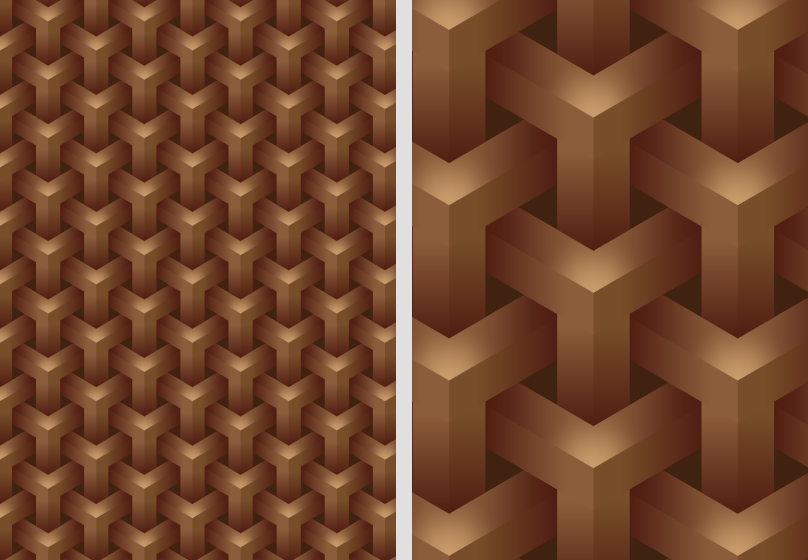
Left: the whole. Right: its middle third, enlarged.
Reproduce this pattern procedurally as a WebGL 2 fragment shader.

```glsl
#version 300 es
precision highp float;
// Woven lattice of bevelled three-armed pieces in shaded browns.

uniform vec2 u_resolution;
out vec4 outColor;

// Layout: PITCH is in canvas heights, the other lengths are in pitches.
const float PITCH = 0.10436;       // vertical distance between pieces
const float COLUMN = 0.8234;       // horizontal distance between columns
const float ROW_OFFSET = 0.2177;   // height of the lowest odd-column centre
const float SLOPE = 0.58;          // rise of the side arms
const float STEM_HALF = 0.207;     // half width of the stem
const float ARM_HALF = 0.24;       // half height of a side arm
const float STEM_END = 0.85;       // hidden end of the stem
const float ARM_END = 0.635;       // hidden end of a side arm
const float ARM_NEAR = 0.42;       // part of a side arm that lies on top
const float STEM_VISIBLE = 0.76;
const float ARM_VISIBLE = 0.616;
const float GLOW_RADIUS = 0.36;

const vec3 GAP = vec3(0.25, 0.135, 0.065);
const vec3 TIP = vec3(0.315, 0.115, 0.07);
const vec3 LEFT_FACE = vec3(0.55, 0.365, 0.23);
const vec3 RIGHT_FACE = vec3(0.465, 0.305, 0.16);
const vec3 TOP_FACE = vec3(0.53, 0.355, 0.225);
const vec3 GLOW = vec3(0.79, 0.61, 0.42);

float coverage(float d, float aa) {
    return clamp(0.5 - d / aa, 0.0, 1.0);
}

// Signed distance to the two side arms, cut at a horizontal reach.
float sideArms(vec2 q, float reach) {
    float x = abs(q.x);
    float band = (abs(q.y - SLOPE * x) - ARM_HALF) * inversesqrt(1.0 + SLOPE * SLOPE);
    return max(band, x - reach);
}

float stem(vec2 q) {
    return max(abs(q.x) - STEM_HALF, max(q.y, -q.y - STEM_END));
}

// Lower faces meet on the vertical ridge and darken along the arm.
vec3 lowerColor(vec2 q, float along, float aa) {
    vec3 face = mix(LEFT_FACE, RIGHT_FACE, coverage(-q.x, aa));
    return mix(face, TIP, clamp((along - 0.25) / 0.75, 0.0, 1.0));
}

vec3 armColor(vec2 q, float aa) {
    float along = abs(q.x) / ARM_VISIBLE;
    vec3 top = mix(GLOW, TOP_FACE, smoothstep(0.0, 1.0, length(q) / GLOW_RADIUS));
    top = mix(top, TIP, smoothstep(0.12, 1.0, along));
    float ridge = (SLOPE * abs(q.x) - q.y) * inversesqrt(1.0 + SLOPE * SLOPE);
    return mix(lowerColor(q, along, aa), top, coverage(ridge, aa));
}

void main() {
    vec2 p = gl_FragCoord.xy / (u_resolution.y * PITCH);
    float aa = 1.0 / (u_resolution.y * PITCH);
    vec3 color = GAP;

    // Weave order: whole side arms, then stems, then the near side arms.
    for (int layer = 0; layer < 3; layer++) {
        for (int i = -1; i <= 1; i++) {
            float column = floor(p.x / COLUMN + 0.5) + float(i);
            float offset = ROW_OFFSET + 0.5 * (1.0 - mod(column, 2.0));
            float nearestRow = floor(p.y - offset + 0.5);
            for (int j = -1; j <= 1; j++) {
                vec2 center = vec2(column * COLUMN, nearestRow + float(j) + offset);
                vec2 q = p - center;
                if (layer == 1) {
                    vec3 shade = lowerColor(q, -q.y / STEM_VISIBLE, aa);
                    color = mix(color, shade, coverage(stem(q), aa));
                } else {
                    float reach = layer == 0 ? ARM_END : ARM_NEAR;
                    color = mix(color, armColor(q, aa), coverage(sideArms(q, reach), aa));
                }
            }
        }
    }
    outColor = vec4(color, 1.0);
}
```
